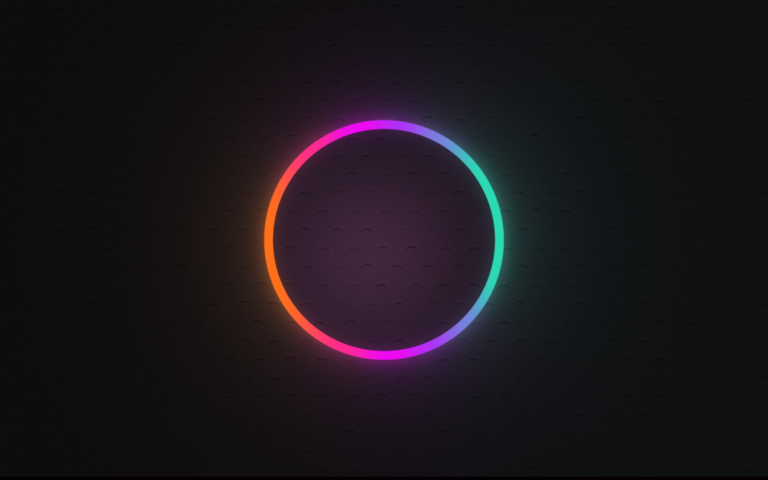
A WebGL 1 fragment shader for this background:

```glsl
precision highp float;

uniform vec2 u_resolution;

const float RING_RADIUS = 0.2405;
const float RING_HALF_WIDTH = 0.0092;
const vec2 CELL = vec2(0.064, 0.0385);

float hash(vec2 p) {
  return fract(sin(dot(p, vec2(127.1, 311.7))) * 43758.5453);
}

// Neon gradient: orange at -1, magenta near 0, teal at +1
vec3 neon(float t) {
  vec3 orange = vec3(1.0, 0.44, 0.10);
  vec3 pink = vec3(1.0, 0.17, 0.55);
  vec3 magenta = vec3(0.93, 0.04, 0.95);
  vec3 violet = vec3(0.68, 0.20, 0.96);
  vec3 periwinkle = vec3(0.46, 0.51, 0.86);
  vec3 teal = vec3(0.17, 0.85, 0.70);
  vec3 c = mix(orange, pink, smoothstep(-0.98, -0.48, t));
  c = mix(c, magenta, smoothstep(-0.52, -0.10, t));
  c = mix(c, violet, smoothstep(-0.05, 0.30, t));
  c = mix(c, periwinkle, smoothstep(0.25, 0.62, t));
  return mix(c, teal, smoothstep(0.58, 0.92, t));
}

// Staggered rows of small embossed arcs, dark crest with a faint light edge
float scales(vec2 p, float aa) {
  vec2 grid = p / CELL;
  float row = floor(grid.y);
  grid.x += 0.5 * mod(row, 2.0);
  vec2 id = vec2(floor(grid.x), row);
  vec2 local = (fract(grid) - 0.5) * CELL;
  float seed = hash(id);
  local += (vec2(seed, hash(id + 17.0)) - 0.5) * vec2(0.014, 0.007);

  float arc = length(local + vec2(0.0, 0.012)) - 0.016;
  float crown = smoothstep(-0.005, 0.003, local.y);
  float crest = 1.0 - smoothstep(0.001, 0.002 + aa, abs(arc));
  float rim = 1.0 - smoothstep(0.001, 0.002 + aa, abs(arc - 0.004));
  return crown * (0.35 + 0.65 * seed) * (0.35 * rim - crest);
}

// Dark wall lit by the haze outside the ring
vec3 wall(vec2 p, float dist, vec3 light) {
  vec3 base = mix(vec3(0.054, 0.050, 0.050), vec3(0.058, 0.062, 0.068),
                  smoothstep(-0.6, 0.6, p.x));
  vec3 haze = mix(light, vec3(0.60, 0.50, 0.65), 0.5);
  return base + haze * 0.22 * exp(-max(dist, 0.0) / 0.115);
}

// Plum disc, shaded towards the upper right
vec3 disc(vec2 p) {
  vec2 q = p - vec2(-0.03, -0.03);
  return mix(vec3(0.115, 0.085, 0.125), vec3(0.255, 0.150, 0.240),
             exp(-dot(q, q) / 0.035));
}

void main() {
  vec2 p = (gl_FragCoord.xy - 0.5 * u_resolution) / u_resolution.y;
  float aa = 1.0 / u_resolution.y;
  float radius = length(p);
  float dist = radius - RING_RADIUS;

  // Light colour varies along a slightly tilted axis
  vec2 axis = vec2(cos(0.14), sin(0.14));
  vec3 light = neon(dot(p, axis) / max(radius, RING_RADIUS));

  // Surfaces on either side of the ring
  float outside = smoothstep(-aa, aa, dist);
  vec3 color = mix(disc(p), wall(p, dist, light), outside);
  color *= 1.0 + 0.22 * scales(p, aa);
  color *= 1.0 + 0.04 * (hash(floor(p * 320.0)) - 0.5);

  // Close glow and solid tube
  float gap = max(abs(dist) - RING_HALF_WIDTH, 0.0);
  color += light * mix(0.14, 0.22, outside) * exp(-gap / 0.018);
  float tube = 1.0 - smoothstep(-aa, aa, abs(dist) - RING_HALF_WIDTH);
  color = mix(color, light, tube);

  // Dark strip along the bottom edge
  float floorEdge = smoothstep(0.007 - aa, 0.007 + aa, p.y + 0.5);
  color = mix(vec3(0.015, 0.0, 0.015), color, floorEdge);

  gl_FragColor = vec4(color, 1.0);
}
```
